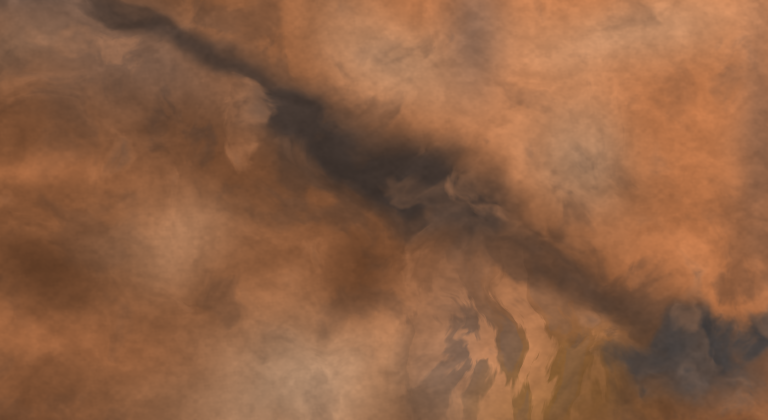
Give the GLSL for this background, as a Shadertoy shader.

```glsl
// Rust and slate ink clouds drifting diagonally over a soft, marbled wash.

const vec3 RUST   = vec3(0.56, 0.36, 0.23);
const vec3 ORANGE = vec3(0.72, 0.45, 0.28);
const vec3 BROWN  = vec3(0.38, 0.24, 0.15);
const vec3 SAND   = vec3(0.71, 0.56, 0.44);
const vec3 MAUVE  = vec3(0.44, 0.35, 0.30);
const vec3 SLATE  = vec3(0.24, 0.20, 0.18);
const vec3 STEEL  = vec3(0.25, 0.24, 0.24);
const vec3 OLIVE  = vec3(0.52, 0.37, 0.19);
const vec3 PEACH  = vec3(0.79, 0.53, 0.36);

float hash(vec2 p) {
    return fract(sin(dot(p, vec2(127.1, 311.7))) * 43758.5453);
}

float noise(vec2 p) {
    vec2 i = floor(p), f = fract(p);
    f = f * f * f * (f * (f * 6.0 - 15.0) + 10.0);
    return mix(mix(hash(i), hash(i + vec2(1, 0)), f.x),
               mix(hash(i + vec2(0, 1)), hash(i + vec2(1, 1)), f.x), f.y);
}

float fbm(vec2 p, int octaves) {
    float sum = 0.0, amp = 0.5, total = 0.0;
    for (int i = 0; i < octaves; i++) {
        sum += amp * noise(p);
        total += amp;
        p = mat2(1.6, 1.2, -1.2, 1.6) * p + 7.3;
        amp *= 0.5;
    }
    return sum / total;
}

// Pushes a point along a smooth noise field.
vec2 warp(vec2 p, float scale, float amount, int octaves) {
    vec2 field = vec2(fbm(p * scale + 3.1, octaves), fbm(p * scale + 41.7, octaves));
    return p + amount * (field - 0.5);
}

// Soft elliptical stain whose long axis points along the angle.
float stain(vec2 p, vec2 center, vec2 radius, float angle) {
    float c = cos(angle), s = sin(angle);
    vec2 d = mat2(c, -s, s, c) * (p - center) / radius;
    return exp(-dot(d, d));
}

// Soft stroke between two points.
float stroke(vec2 p, vec2 a, vec2 b, float width) {
    vec2 pa = p - a, ba = b - a;
    float d = length(pa - ba * clamp(dot(pa, ba) / dot(ba, ba), 0.0, 1.0)) / width;
    return exp(-d * d);
}

// Contour that is crisp on one side and fades out on the other.
float inkEdge(float field, float level, float fade) {
    float d = field - level;
    return smoothstep(-0.02, 0.02, d) * exp(-max(d, 0.0) * fade);
}

void mainImage(out vec4 fragColor, in vec2 fragCoord) {
    vec2 p = fragCoord / iResolution.y;
    p.x *= 1.829 * iResolution.y / iResolution.x;
    vec2 q = warp(p, 3.0, 0.13, 3);
    vec2 w = warp(q, 6.0, 0.10, 4);
    float cloud = fbm(w * vec2(2.6, 3.4) + 11.0, 5);
    float detail = fbm(w * 8.0 + 23.0, 5);

    // Broad wash: rust below the diagonal, orange above it
    float side = q.y - 0.83 + 0.68 * (q.x - 0.6);
    vec3 col = mix(RUST, ORANGE, smoothstep(-0.05, 0.25, side) * smoothstep(0.5, 0.95, q.x));
    col = mix(col, BROWN, 0.60 * smoothstep(0.40, 0.70, cloud) * smoothstep(0.25, -0.05, side));

    // Pale and warm stains
    col = mix(col, SAND, 0.90 * stain(q, vec2(0.68, 0.05), vec2(0.28, 0.17), 0.1));
    col = mix(col, SAND, 0.75 * stain(q, vec2(1.37, 0.64), vec2(0.15, 0.14), 0.0));
    col = mix(col, SAND, 0.65 * stain(q, vec2(0.95, 0.86), vec2(0.22, 0.10), -0.7));
    col = mix(col, SAND, 0.60 * stain(q, vec2(1.50, 0.93), vec2(0.34, 0.10), 0.2));
    col = mix(col, SAND, 0.40 * stain(q, vec2(0.40, 0.42), vec2(0.24, 0.10), 0.5));
    col = mix(col, SAND, 0.40 * stain(q, vec2(0.06, 0.88), vec2(0.12, 0.06), 0.3));
    col = mix(col, ORANGE, 0.55 * stain(q, vec2(0.08, 0.19), vec2(0.30, 0.06), -0.2));
    col = mix(col, ORANGE, 0.50 * stain(q, vec2(0.08, 0.58), vec2(0.20, 0.03), -0.1));
    col = mix(col, PEACH, 0.55 * stain(q, vec2(1.32, 0.25), vec2(0.20, 0.06), -0.4));

    // Smoky and brown stains
    col = mix(col, MAUVE, 0.80 * stain(q, vec2(0.30, 0.82), vec2(0.36, 0.16), -0.5));
    col = mix(col, MAUVE, 0.75 * stain(q, vec2(0.05, 1.00), vec2(0.25, 0.07), 0.0));
    col = mix(col, MAUVE, 0.70 * stain(p, vec2(1.13, 0.93), vec2(0.075, 0.16), 0.0));
    col = mix(col, MAUVE, 0.50 * stain(q, vec2(1.83, 0.70), vec2(0.06, 0.35), 0.0));
    col = mix(col, BROWN, 0.80 * stain(q, vec2(0.56, 0.60), vec2(0.36, 0.13), -0.4));
    col = mix(col, BROWN, 0.90 * stain(q, vec2(0.85, 0.35), vec2(0.13, 0.10), 0.4));
    col = mix(col, BROWN, 0.80 * stain(q, vec2(0.10, 0.31), vec2(0.20, 0.09), -0.3));
    col = mix(col, OLIVE, 0.75 * stain(q, vec2(1.30, 0.06), vec2(0.26, 0.15), 0.0));
    col = mix(col, MAUVE, 0.80 * stain(q, vec2(1.08, 0.12), vec2(0.12, 0.20), 0.0));

    // Ragged vertical splashes
    float region = stain(p, vec2(1.22, 0.17), vec2(0.20, 0.17), -0.3);
    float splash = fbm(w * vec2(17.0, 7.0) + 5.0, 5);
    col = mix(col, PEACH, 0.70 * region * smoothstep(0.50, 0.60, splash));
    col = mix(col, MAUVE, 0.50 * region * smoothstep(0.46, 0.36, splash));

    // Dark diagonal smoke, densest in the middle and at the lower right
    float smoke = 0.65 * stroke(w, vec2(0.22, 1.0), vec2(0.66, 0.80), 0.05);
    smoke = max(smoke, stroke(w, vec2(0.70, 0.75), vec2(1.14, 0.46), 0.10));
    smoke = max(smoke, 0.50 * stroke(w, vec2(1.14, 0.46), vec2(1.60, 0.22), 0.08));
    smoke *= smoothstep(-0.10, 0.45, detail);
    col = mix(col, SLATE, 0.95 * smoothstep(0.05, 0.85, smoke));
    float pool = stain(w, vec2(1.68, 0.13), vec2(0.24, 0.13), 0.1);
    col = mix(col, STEEL, 0.95 * smoothstep(0.20, 0.75, pool + 1.2 * (detail - 0.5)));

    // Curling rims and feathered wisps, strongest beside the smoke
    float near = stroke(q, vec2(0.20, 0.95), vec2(1.75, 0.12), 0.22);
    col = mix(col, PEACH, inkEdge(cloud, 0.54, 14.0) * (0.05 + 0.20 * near));
    col = mix(col, PEACH, smoothstep(0.58, 0.75, detail) * (0.12 + 0.20 * near));
    col = mix(col, SLATE, smoothstep(0.45, 0.25, detail) * (0.16 + 0.25 * near));

    // Tonal drift, mottling and fine tooth
    col *= 1.0 + 0.45 * (fbm(w * 3.5 + 61.0, 4) - 0.5);
    col *= 1.0 + 0.16 * (fbm(w * vec2(22.0, 28.0) + 9.0, 3) - 0.5);
    col *= 1.0 + 0.09 * (fbm(p * vec2(75.0, 90.0), 2) - 0.5);
    fragColor = vec4(col, 1.0);
}
```
